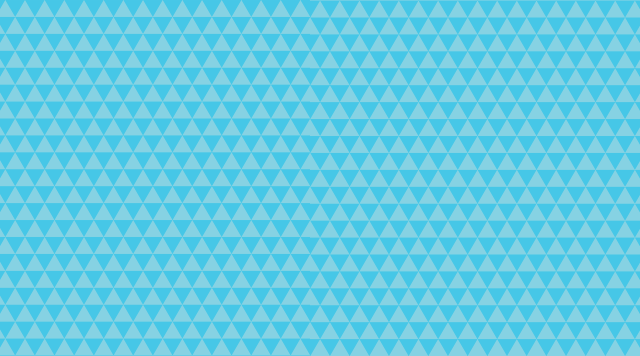
A Shadertoy shader for this pattern:

```glsl
// Rows of upright pale triangles alternating with inverted sky-blue ones, half-shifted row by row.

// Signed distance to the nearest triangle edge, in canvas heights: positive inside pale triangles.
float triangleRows(vec2 p, vec2 cell) {
    float row = floor(p.y / cell.y);
    float down = p.y - row * cell.y;                    // depth below the row's apexes
    float x = p.x / cell.x + 0.5 * mod(row, 2.0);
    float side = abs(fract(x + 0.5) - 0.5) * cell.x;    // offset from the nearest apex
    vec2 normal = normalize(vec2(cell.y, 0.5 * cell.x));
    float slant = normal.y * down - normal.x * side;
    return clamp(slant, -down, cell.y - down);          // bounded by the row's two horizontals
}

void mainImage(out vec4 fragColor, in vec2 fragCoord) {
    float aspect = iResolution.x / iResolution.y;
    vec2 uv = fragCoord / iResolution.xy;
    vec2 cell = vec2(aspect / 32.53, 1.0 / 21.03);

    // Measure down from the top; the right part hangs slightly lower along a seam.
    vec2 p = vec2(uv.x * aspect, 1.0 - uv.y);
    p.x -= 1.27 * cell.x;
    p.y -= 0.0016 * step(0.485, uv.x);

    float pixel = 1.0 / iResolution.y;
    float pale = smoothstep(-0.6 * pixel, 0.6 * pixel, triangleRows(p, cell));
    vec3 skyBlue = vec3(0.275, 0.78, 0.905);
    vec3 paleBlue = vec3(0.525, 0.825, 0.89);
    fragColor = vec4(mix(skyBlue, paleBlue, pale), 1.0);
}
```
